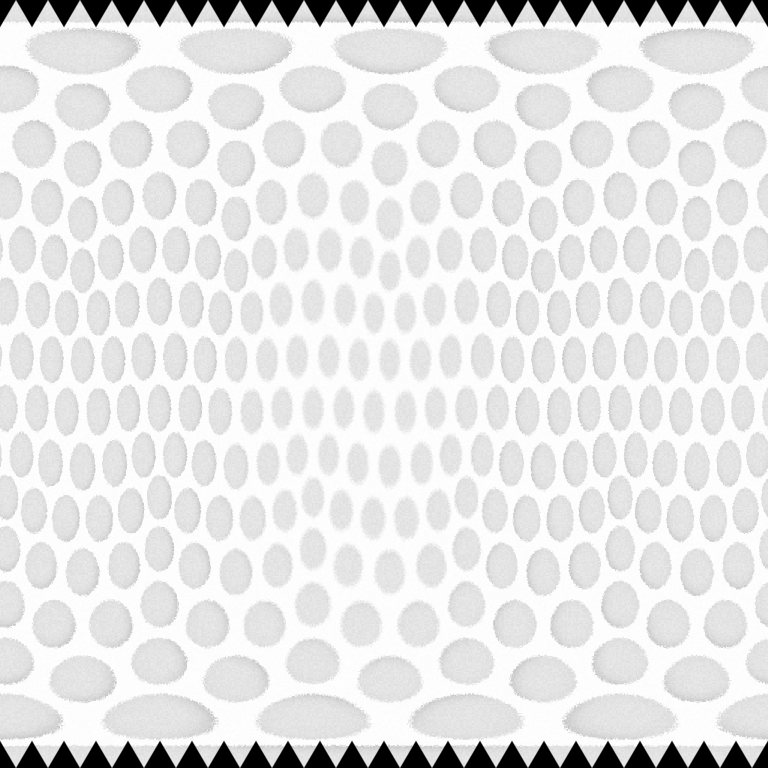
Give the GLSL for this pattern, as a three.js fragment shader.

```glsl
// Unrolled dimpled ball: a geodesic lattice of soft grey dimples with black teeth at both poles.
varying vec2 vUv;

const float TAU = 6.2831853;
const float DIVISIONS = 5.0; // dimple steps along each icosahedron edge

float hash(vec2 p) {
  vec3 q = fract(vec3(p.xyx) * 0.1031);
  q += dot(q, q.yzx + 33.33);
  return fract((q.x + q.y) * q.z);
}

// Unit vector from longitude in turns and latitude in radians
vec3 direction(float turns, float latitude) {
  float lon = turns * TAU;
  return vec3(cos(latitude) * cos(lon), sin(latitude), cos(latitude) * sin(lon));
}

// Keep the nearest dimple of one triangular face: centre in xyz, radius in w
void searchFace(vec3 p, vec3 a, vec3 b, vec3 c, inout vec4 dimple, inout float nearest) {
  for (int i = 0; i <= 5; i++) {
    for (int j = 0; j <= 5; j++) {
      if (i + j > 5) continue;
      vec3 w = vec3(float(i), float(j), DIVISIONS - float(i + j)) / DIVISIONS;
      // Halfway between flat and equal-angle subdivision
      vec3 s = mix(w, sin(w * 1.10715) / 0.8944, 0.5);
      vec3 centre = normalize(a * s.x + b * s.y + c * s.z);
      float radius = 0.093 + 0.012 * (1.0 - max(w.x, max(w.y, w.z)));
      float d = length(p - centre) - radius;
      if (d < nearest) {
        nearest = d;
        dimple = vec4(centre, radius);
      }
    }
  }
}

void main() {
  float lon = vUv.x - 0.1075;
  float lat = (vUv.y - 0.5) * TAU * 0.5;
  float lightLon = 0.47 - 0.1075;
  float lightLat = -0.08;

  // Fold the sphere, and its light, into one half sector of the upper hemisphere
  if (lat < 0.0) {
    lat = -lat;
    lightLat = -lightLat;
    lon += 0.1;
    lightLon += 0.1;
  }
  float sector = floor(lon * 5.0 + 0.5) / 5.0;
  lon -= sector;
  lightLon -= sector;
  if (lon < 0.0) {
    lon = -lon;
    lightLon = -lightLon;
  }
  vec3 p = direction(lon, lat);
  vec3 light = direction(lightLon, lightLat);

  // The three faces that meet the folded region
  float ringLat = atan(0.5);
  vec3 pole = vec3(0.0, 1.0, 0.0);
  vec3 upperA = direction(0.0, ringLat);
  vec3 upperB = direction(0.2, ringLat);
  vec3 lowerA = direction(0.1, -ringLat);
  vec3 lowerB = direction(-0.1, -ringLat);
  vec4 dimple = vec4(pole, 0.093);
  float nearest = 10.0;
  searchFace(p, pole, upperA, upperB, dimple, nearest);
  searchFace(p, upperA, upperB, lowerA, dimple, nearest);
  searchFace(p, upperA, lowerA, lowerB, dimple, nearest);

  // Dimple shading: soft rims near the light, crisp and darker ones away from it
  float grain = hash(floor(vUv * 512.0)) - 0.5;
  vec3 offset = (p - dimple.xyz) / dimple.w;
  float q = length(offset);
  float facing = smoothstep(0.2, 1.0, dot(p, light));
  float softness = mix(0.09, 0.34, facing);
  float inside = 1.0 - smoothstep(1.0 - softness, 1.03, q + grain * 0.07);
  float rim = pow(min(q, 1.0), 4.0);
  float shade = 0.895 + grain * 0.035;
  shade -= rim * (0.03 * (1.0 - facing) + 0.11 * max(dot(offset, light), 0.0));
  float surface = 0.992 + grain * 0.012;
  float grey = mix(surface, shade, inside);

  // Black teeth along the top and bottom
  float edge = min(vUv.y, 1.0 - vUv.y) / 0.0355;
  float tooth = abs(fract(vUv.x * 24.0) - 0.5) * 2.0;
  grey *= smoothstep(-0.06, 0.06, edge - tooth);

  gl_FragColor = vec4(vec3(grey), 1.0);
}
```
